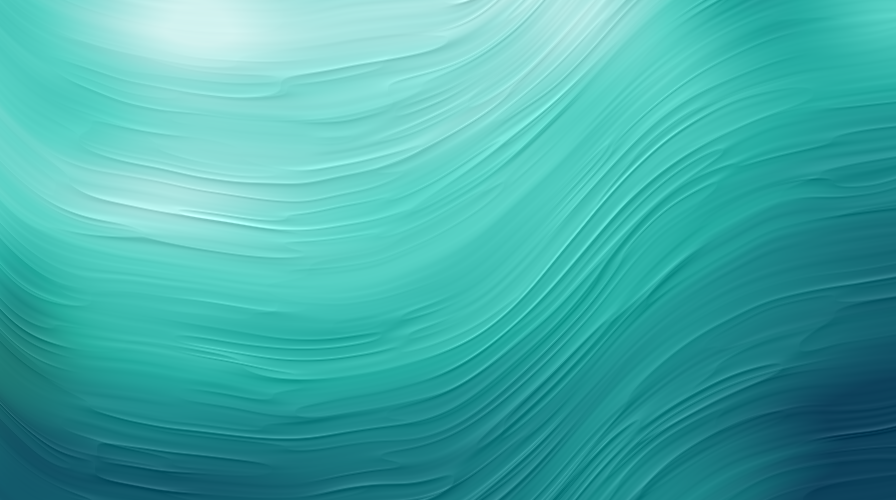
Write a WebGL 2 fragment shader that draws this background.

```glsl
#version 300 es
precision highp float;

uniform vec2 u_resolution;
out vec4 fragColor;

float hash(vec2 cell) {
    vec3 q = fract(cell.xyx * 0.1031);
    q += dot(q, q.yzx + 33.33);
    return fract((q.x + q.y) * q.z);
}

float noise(vec2 p) {
    vec2 cell = floor(p);
    vec2 f = fract(p);
    f = f * f * f * (f * (f * 6.0 - 15.0) + 10.0);
    float low = mix(hash(cell), hash(cell + vec2(1, 0)), f.x);
    float high = mix(hash(cell + vec2(0, 1)), hash(cell + vec2(1, 1)), f.x);
    return mix(low, high, f.y);
}

float blob(vec2 p, vec2 center, vec2 radius) {
    vec2 d = (p - center) / radius;
    return exp(-dot(d, d));
}

// Coordinates along and across the sweep: a bowl on the left, an S-bend on the right
vec2 flowCoords(vec2 p) {
    float bowl = 0.19 * exp(-5.5 * p.x);
    float bend = 0.66 / (1.0 + exp(6.5 * (1.16 - p.x)));
    vec2 flow = vec2(p.x, p.y - bowl - bend);
    flow.y += 0.07 * (noise(p * 3.0 + 5.0) - 0.5);
    flow.y += 0.016 * (noise(flow * vec2(7.0, 14.0)) - 0.5);
    return flow;
}

float ridge(vec2 p, float sharpness) {
    return pow(1.0 - abs(2.0 * noise(p) - 1.0), sharpness);
}

// Paint thickness: intermittent ridges over faint bristle marks
float relief(vec2 p) {
    vec2 flow = flowCoords(p);
    float patches = smoothstep(0.3, 0.75, noise(flow * vec2(4.0, 10.0) + 31.0));
    float broad = ridge(flow * vec2(2.8, 25.0), 4.0);
    float fine = ridge(flow * vec2(4.5, 48.0) + 9.0, 3.0);
    float bristles = noise(flow * vec2(4.0, 100.0) + 57.0);
    return patches * (0.75 * broad + 0.4 * fine) + 0.12 * broad + 0.16 * bristles;
}

// Large areas of light and shade
float toneAt(vec2 p) {
    float tone = 0.22 + 0.68 * smoothstep(-0.15, 1.05, p.y);
    tone -= 0.40 * smoothstep(1.1, 1.85, p.x);

    // Pale passages
    tone += 0.20 * blob(p, vec2(0.35, 0.60), vec2(0.28, 0.10));
    tone += 0.16 * blob(p, vec2(0.55, 0.40), vec2(0.50, 0.15));
    tone += 0.13 * blob(p, vec2(0.39, 0.97), vec2(0.16, 0.13));
    tone += 0.07 * blob(p, vec2(1.10, 1.00), vec2(0.12, 0.10));
    tone += 0.20 * blob(p, vec2(1.80, 1.00), vec2(0.16, 0.14));
    tone += 0.17 * blob(p, vec2(1.38, 0.00), vec2(0.28, 0.15));

    // Deep passages
    tone -= 0.24 * blob(p, vec2(0.00, 1.00), vec2(0.17, 0.20));
    tone -= 0.12 * blob(p, vec2(0.16, 0.80), vec2(0.14, 0.10));
    tone -= 0.20 * blob(p, vec2(1.50, 1.00), vec2(0.18, 0.14));
    tone -= 0.11 * blob(p, vec2(1.18, 0.78), vec2(0.16, 0.16));
    tone -= 0.20 * blob(p, vec2(0.00, 0.38), vec2(0.11, 0.14));
    tone -= 0.19 * blob(p, vec2(0.00, 0.12), vec2(0.22, 0.20));
    tone -= 0.12 * blob(p, vec2(0.38, 0.00), vec2(0.30, 0.11));
    return tone;
}

vec3 blend(vec3 from, vec3 to, float start, float end, float tone) {
    return mix(from, to, clamp((tone - start) / (end - start), 0.0, 1.0));
}

vec3 palette(float tone) {
    vec3 color = blend(vec3(0.05, 0.26, 0.36), vec3(0.09, 0.44, 0.48), 0.0, 0.2, tone);
    color = blend(color, vec3(0.11, 0.54, 0.55), 0.2, 0.35, tone);
    color = blend(color, vec3(0.15, 0.68, 0.64), 0.35, 0.5, tone);
    color = blend(color, vec3(0.34, 0.82, 0.77), 0.5, 0.7, tone);
    color = blend(color, vec3(0.60, 0.88, 0.86), 0.7, 0.88, tone);
    return blend(color, vec3(0.82, 0.95, 0.94), 0.88, 1.02, tone);
}

void main() {
    vec2 p = gl_FragCoord.xy / u_resolution.y;
    p.x *= 1.79 * u_resolution.y / u_resolution.x;
    vec2 flow = flowCoords(p);

    // Soft streaks drag the tones along the sweep
    float wide = noise(flow * vec2(1.5, 9.0) + 17.0) - 0.5;
    float narrow = noise(flow * vec2(2.0, 34.0) + 71.0) - 0.5;
    float tone = toneAt(p + vec2(-0.03, 0.06) * wide) + 0.07 * wide + 0.05 * narrow;
    vec3 color = palette(tone);
    color += vec3(0.02, 0.01, -0.04) * blob(p, vec2(0.0, 0.28), vec2(0.18, 0.14));

    // Emboss the paint with light from the upper left
    float light = relief(p) - relief(p + vec2(-0.002, 0.004));
    float calm = blob(p, vec2(0.32, 0.86), vec2(0.30, 0.18));
    calm = max(calm, 0.6 * blob(p, vec2(0.85, 0.58), vec2(0.25, 0.18)));
    float strength = 0.32 * (1.0 - 0.8 * calm) * mix(0.6, 1.0, smoothstep(0.0, 0.6, tone));
    color += vec3(0.9, 0.85, 0.85) * strength * clamp(light, -0.4, 0.6);

    fragColor = vec4(clamp(color, 0.0, 1.0), 1.0);
}
```
